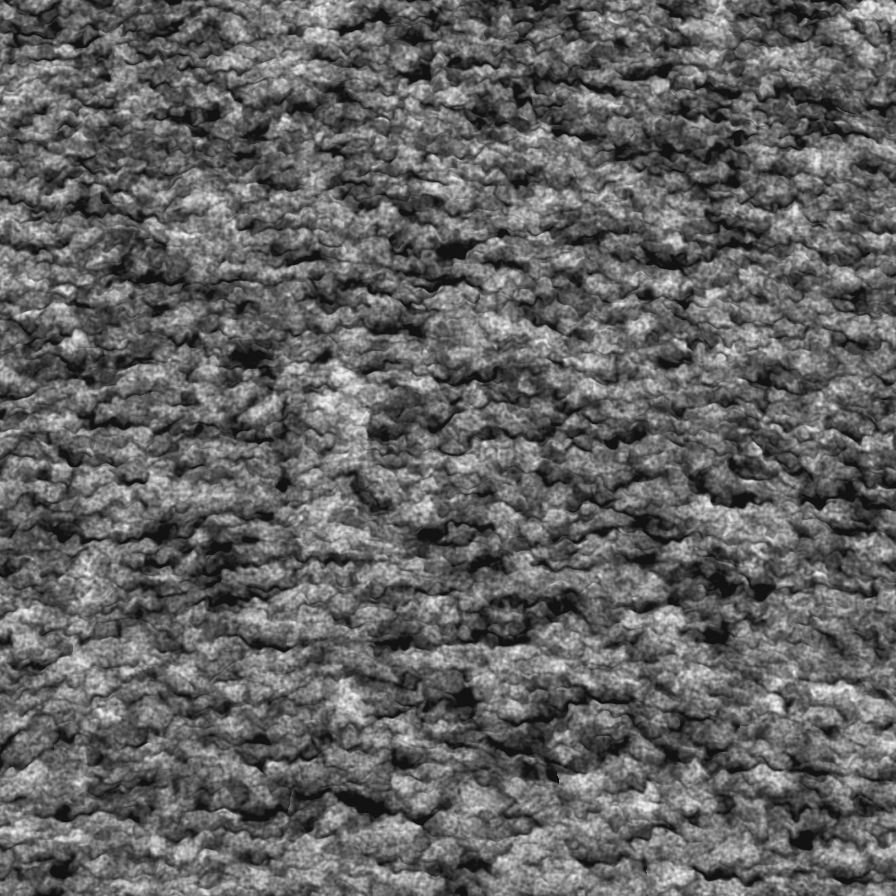
Write a three.js fragment shader that draws this texture.

```glsl
// Draws a grey shaggy pile of small overlapping tufts with dark gaps and fine grain.
varying vec2 vUv;

const float BASE_GREY = 0.425;
const float DARKEST = 0.07;
const float LIGHTEST = 0.92;

vec2 hash2(vec2 cell) {
  vec3 h = fract(cell.xyx * vec3(0.1031, 0.1030, 0.0973));
  h += dot(h, h.yzx + 33.33);
  return fract((h.xx + h.yz) * h.zy);
}

vec2 rotate(vec2 p, float angle) {
  float c = cos(angle);
  float s = sin(angle);
  return vec2(c * p.x + s * p.y, c * p.y - s * p.x);
}

float cornerSlope(vec2 cell, vec2 corner, vec2 f) {
  return dot(hash2(cell + corner) * 2.0 - 1.0, f - corner);
}

float gradientNoise(vec2 p) {
  vec2 cell = floor(p);
  vec2 f = fract(p);
  vec2 u = f * f * f * (f * (f * 6.0 - 15.0) + 10.0);
  float low = mix(cornerSlope(cell, vec2(0.0), f), cornerSlope(cell, vec2(1.0, 0.0), f), u.x);
  float high = mix(cornerSlope(cell, vec2(0.0, 1.0), f), cornerSlope(cell, vec2(1.0), f), u.x);
  return mix(low, high, u.y);
}

float fbm(vec2 p) {
  float sum = 0.0;
  float weight = 1.0;
  for (int i = 0; i < 4; i++) {
    sum += weight * gradientNoise(p);
    p = rotate(p, 0.6) * 1.9 + 17.3;
    weight *= 0.6;
  }
  return sum;
}

// Signed shade of leaning tufts, lit from above; the tallest one covers its neighbours.
float tufts(vec2 p, float lean, float stretch) {
  vec2 cell = floor(p);
  float shadeSum = 0.0;
  float coverSum = 0.0;
  for (int y = -1; y <= 1; y++) {
    for (int x = -1; x <= 1; x++) {
      vec2 id = cell + vec2(float(x), float(y));
      vec2 traits = hash2(id + 71.7);
      vec2 d = rotate(p - id - hash2(id), lean + (traits.x - 0.5) * 0.9);
      float radius = length(d * vec2(1.0 / stretch, stretch));
      float cover = exp(11.0 * (0.6 * traits.x - radius));
      float shade = (traits.y - 0.5) * 1.1 + 0.7 * d.y + 0.9 * (0.4 - radius);
      shadeSum += cover * shade;
      coverSum += cover;
    }
  }
  return shadeSum / coverSum;
}

void main() {
  // Pile recedes towards the top, so tufts shrink there.
  vec2 ground = vec2((vUv.x - 0.5) * mix(0.85, 1.15, vUv.y), vUv.y * (0.85 + 0.15 * vUv.y)) + 1.0;
  float lean = mix(0.0, -0.45, vUv.x);

  // Ragged outlines
  vec2 ragged = vec2(gradientNoise(ground * 75.0), gradientNoise(ground * 75.0 + 41.0));
  vec2 drift = vec2(gradientNoise(ground * 14.0 + 9.0), gradientNoise(ground * 14.0 + 63.0));
  vec2 pile = ground + ragged * 0.012 + drift * 0.02;

  // Tufts, loose strands and broad patches
  float coarse = tufts(pile * vec2(38.0, 52.0), lean, 1.15);
  float fine = tufts(pile * vec2(72.0, 92.0) + 31.0, lean, 1.1);
  float patches = fbm(rotate(ground, -0.2) * vec2(6.0, 10.0));
  float grain = gradientNoise(vUv * vec2(165.0, 185.0)) + 0.7 * gradientNoise(vUv * 243.0 + 5.0);

  float grey = BASE_GREY + 0.34 * coarse + 0.2 * fine + 0.23 * patches;
  grey += grain * mix(0.12, 0.3, smoothstep(0.15, 0.6, grey));
  gl_FragColor = vec4(vec3(clamp(grey, DARKEST, LIGHTEST)), 1.0);
}
```
